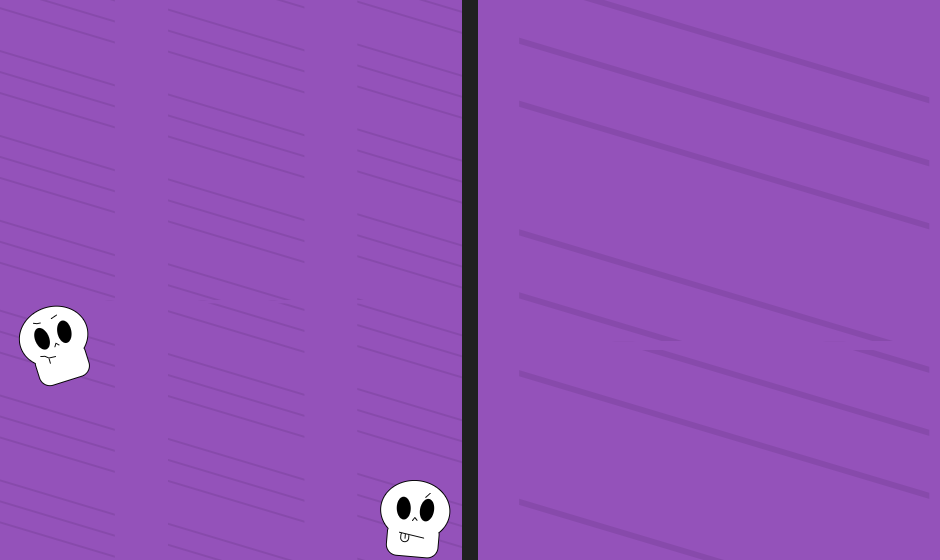
Left, the full canvas; right, a detail of the centre.
Reproduce this pattern procedurally as a Shadertoy shader.

```glsl
// Purple ground with columns of slanted stripes in groups of three, and two
// cartoon skulls. Stripes come from folded coordinates with a seam that shifts
// them; skulls are signed distance shapes in a rotated local frame.

#define UNITS 768.0               // canvas height in design units
#define GROUND vec3(0.58, 0.32, 0.73)
#define STRIPE vec3(0.53, 0.29, 0.67)
#define COLUMN_PERIOD 260.0
#define COLUMN_WIDTH 187.5
#define GROUP_PERIOD 116.4
#define STRIPE_GAP 28.8
#define STRIPE_WIDTH 2.7
#define SLOPE 0.299
#define SEAM vec2(412.0, 416.0)   // blank strip, top and bottom
#define SEAM_SHIFT 6.8
#define INK_WIDTH 1.3

float cover(float d, float px) { return clamp(0.5 - d / px, 0.0, 1.0); }

mat2 rotation(float a) { return mat2(cos(a), -sin(a), sin(a), cos(a)); }

float segment(vec2 p, vec2 a, vec2 b) {
    vec2 ab = b - a;
    return length(p - a - ab * clamp(dot(p - a, ab) / dot(ab, ab), 0.0, 1.0));
}

float roundBox(vec2 p, vec2 halfSize, float r) {
    vec2 q = abs(p) - halfSize + r;
    return length(max(q, 0.0)) + min(max(q.x, q.y), 0.0) - r;
}

// First-order distance: implicit value over its gradient length
float ellipse(vec2 p, vec2 r) {
    float k = length(p / r);
    return k * (k - 1.0) / max(length(p / (r * r)), 1e-4);
}

float stripes(vec2 p, float px) {
    float x = p.x + 30.0;
    float column = floor(x / COLUMN_PERIOD);
    x -= column * COLUMN_PERIOD;

    // Odd columns start higher; everything below the seam slips down
    float start = 61.0 - 48.0 * mod(column, 2.0);
    float y = p.y - SEAM_SHIFT * step(SEAM.x, p.y) - start - SLOPE * x;
    float margin = 0.5 * STRIPE_GAP;
    y = mod(y + margin, GROUP_PERIOD) - margin;
    y -= STRIPE_GAP * clamp(round(y / STRIPE_GAP), 0.0, 2.0);

    float d = abs(y) * inversesqrt(1.0 + SLOPE * SLOPE) - 0.5 * STRIPE_WIDTH;
    float band = abs(x - 0.5 * COLUMN_WIDTH) - 0.5 * COLUMN_WIDTH;
    float seam = max(SEAM.x - p.y, p.y - SEAM.y);
    return cover(d, px) * cover(band, px) * cover(-seam, px);
}

// Brows and a crooked closed mouth
float glumLines(vec2 p) {
    float d = segment(p, vec2(-20.7, -25.5), vec2(-16.5, -23.6));
    d = min(d, segment(p, vec2(-16.5, -23.6), vec2(-12.1, -23.2)));
    d = min(d, segment(p, vec2(4.5, -24.4), vec2(12.5, -26.8)));
    vec2 dip = vec2(-15.0, 26.2);
    d = min(d, segment(p, vec2(-24.9, 21.0), vec2(-19.5, 22.3)));
    d = min(d, segment(p, vec2(-19.5, 22.3), dip));
    d = min(d, segment(p, dip, vec2(-5.9, 27.0)));
    return min(d, segment(p, dip, vec2(-15.2, 33.5)));
}

// One raised brow and a slanted mouth with the tongue out
float cheekyLines(vec2 p) {
    vec2 left = vec2(-18.8, 31.7), right = vec2(14.8, 36.8);
    float d = segment(p, vec2(12.9, -19.2), vec2(18.3, -25.0));
    d = min(d, segment(p, left, right));
    vec2 t = p - vec2(-11.2, 37.0);
    float lip = left.y + (p.x - left.x) * (right.y - left.y) / (right.x - left.x);
    float tongue = max(abs(roundBox(t, vec2(5.5, 7.0), 5.4)), lip - p.y);
    d = min(d, tongue);
    return min(d, segment(t, vec2(0.5, -3.0), vec2(0.5, 2.0)));
}

void drawSkull(inout vec3 color, vec2 p, bool cheeky, float px) {
    // Cranium joined to jaw, filled and outlined
    float head = min(ellipse(p, vec2(47.5, 41.0)),
                     roundBox(p - vec2(0.0, 40.0), vec2(35.5, 23.5), 15.0));
    color = mix(color, vec3(0.0), cover(head - 0.5 * INK_WIDTH, px));
    color = mix(color, vec3(1.0), cover(head + 0.5 * INK_WIDTH, px));

    // Mirrored eye sockets, tops leaning outward
    vec2 e = rotation(0.1) * (vec2(abs(p.x), p.y) - vec2(16.0, -1.8));
    float ink = ellipse(e, vec2(9.6, 15.6));

    // Nose and expression
    vec2 tip = vec2(0.3, 9.8);
    float lines = min(segment(p, tip, tip + vec2(-2.8, 4.2)),
                      segment(p, tip, tip + vec2(3.2, 3.4)));
    lines = min(lines, cheeky ? cheekyLines(p) : glumLines(p));
    ink = min(ink, lines - 0.5 * INK_WIDTH);
    color = mix(color, vec3(0.0), cover(ink, px));
}

void mainImage(out vec4 fragColor, in vec2 fragCoord) {
    float px = UNITS / iResolution.y;
    vec2 p = vec2(fragCoord.x, iResolution.y - fragCoord.y) * px;  // y runs down

    vec3 color = mix(GROUND, STRIPE, stripes(p, px));
    drawSkull(color, rotation(-0.305) * (p - vec2(73.5, 461.5)), false, px);
    drawSkull(color, rotation(0.087) * (p - vec2(569.5, 700.0)), true, px);
    fragColor = vec4(color, 1.0);
}
```
